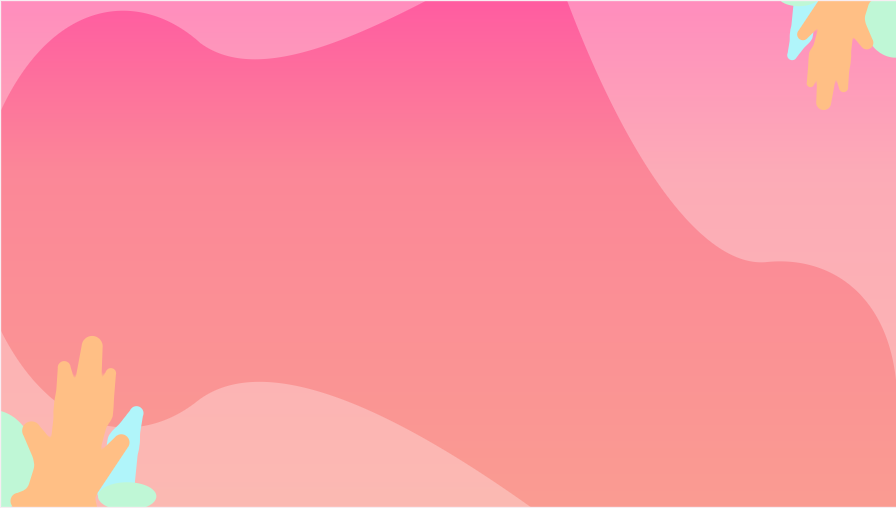
Reproduce this background procedurally as a WebGL 1 fragment shader.

```glsl
precision highp float;
// Pink-to-coral gradient with translucent waves and leafy sprigs in two corners.

uniform vec2 u_resolution;

// Layout units: the canvas spans SIZE, with y measured downward from the top.
const vec2 SIZE = vec2(768.0, 434.0);

const vec3 SKY_TOP = vec3(1.0, 0.36, 0.63);
const vec3 SKY_MID = vec3(0.985, 0.53, 0.595);
const vec3 SKY_LOW = vec3(0.98, 0.61, 0.57);
const float MID_STOP = 0.34;

const vec3 ORANGE = vec3(1.0, 0.75, 0.52);
const vec3 MINT = vec3(0.75, 0.97, 0.84);
const vec3 CYAN = vec3(0.69, 0.96, 0.98);
const vec3 BORDER = vec3(0.97, 0.93, 0.95);

const float WAVE_ALPHA = 0.3;
const float BORDER_WIDTH = 1.0;
const float LOBE_BLEND = 4.0;

// The second sprig is turned half a circle and shrunk about the leaf tip.
const vec2 LEAF_TIP = vec2(79.0, 287.0);
const vec2 TURNED_TIP = vec2(706.0, 94.0);
const float TURNED_SCALE = 0.71;

// Coverage of a shape from its signed distance; px is one pixel in layout units.
float cover(float d, float px) {
  return clamp(0.5 - d / px, 0.0, 1.0);
}

// Approximate distance below a cubic curve whose x grows along its length.
float belowCurve(vec2 p, vec2 a, vec2 b, vec2 c, vec2 d) {
  vec2 k1 = 3.0 * (b - a);
  vec2 k2 = 3.0 * (a - 2.0 * b + c);
  vec2 k3 = d - a + 3.0 * (b - c);
  float t = 0.5;
  float stepSize = 0.25;
  for (int i = 0; i < 14; i++) {
    float x = a.x + t * (k1.x + t * (k2.x + t * k3.x));
    t += x < p.x ? stepSize : -stepSize;
    stepSize *= 0.5;
  }
  vec2 point = a + t * (k1 + t * (k2 + t * k3));
  vec2 tangent = k1 + t * (2.0 * k2 + 3.0 * t * k3);
  return (p.y - point.y) * tangent.x / length(tangent);
}

// Segment whose radius runs from ra to rb.
float taper(vec2 p, vec2 a, vec2 b, float ra, float rb) {
  vec2 ab = b - a;
  float t = clamp(dot(p - a, ab) / dot(ab, ab), 0.0, 1.0);
  return length(p - a - ab * t) - mix(ra, rb, t);
}

float ellipse(vec2 p, vec2 r) {
  float k = length(p / r);
  return k * (k - 1.0) / max(length(p / (r * r)), 0.0001);
}

float blend(float a, float b) {
  float h = max(LOBE_BLEND - abs(a - b), 0.0) / LOBE_BLEND;
  return min(a, b) - h * h * LOBE_BLEND * 0.25;
}

float lobedLeaf(vec2 p) {
  float d = taper(p, vec2(79, 296), vec2(73, 350), 9.0, 13.0);
  d = blend(d, taper(p, vec2(55, 314), vec2(59, 350), 5.5, 12.0));
  d = blend(d, taper(p, vec2(95, 319), vec2(85, 352), 4.5, 12.0));
  d = blend(d, taper(p, vec2(71, 348), vec2(61, 400), 24.0, 20.0));
  d = blend(d, taper(p, vec2(27, 368), vec2(48, 402), 8.0, 14.0));
  d = blend(d, taper(p, vec2(104, 378), vec2(74, 414), 7.0, 12.0));
  d = blend(d, taper(p, vec2(53, 398), vec2(51, 440), 23.0, 34.0));
  return blend(d, taper(p, vec2(16, 428), vec2(45, 424), 7.0, 14.0));
}

vec3 paintSprig(vec3 color, vec2 p, float px) {
  float blade = blend(taper(p, vec2(117, 353), vec2(106, 378), 6.0, 13.0),
                      taper(p, vec2(106, 378), vec2(99, 418), 13.0, 16.0));
  color = mix(color, MINT, cover(ellipse(p - vec2(-8, 394), vec2(38, 44)), px));
  color = mix(color, CYAN, cover(blade, px));
  color = mix(color, ORANGE, cover(lobedLeaf(p), px));
  return mix(color, MINT, cover(ellipse(p - vec2(109, 424), vec2(25, 12)), px));
}

void main() {
  vec2 uv = gl_FragCoord.xy / u_resolution;
  vec2 p = vec2(uv.x, 1.0 - uv.y) * SIZE;
  float px = SIZE.y / u_resolution.y;

  // Vertical gradient
  float fall = 1.0 - uv.y;
  vec3 color = mix(SKY_TOP, SKY_MID, min(fall / MID_STOP, 1.0));
  color = mix(color, SKY_LOW, max((fall - MID_STOP) / (1.0 - MID_STOP), 0.0));

  // Waves: top left, bottom left, right
  float top = p.x < 172.0
    ? belowCurve(p, vec2(0, 96), vec2(45, -2), vec2(120, -10), vec2(172, 37))
    : belowCurve(p, vec2(172, 37), vec2(215, 68), vec2(285, 43), vec2(376, -5));
  float low = p.x < 170.0
    ? belowCurve(p, vec2(0, 281), vec2(45, 372), vec2(118, 384), vec2(170, 342))
    : belowCurve(p, vec2(170, 342), vec2(230, 297), vec2(345, 354), vec2(463, 439));
  float right = p.x < 656.0
    ? belowCurve(p, vec2(484, -5), vec2(535, 132), vec2(600, 228), vec2(656, 224))
    : belowCurve(p, vec2(656, 224), vec2(710, 218), vec2(760, 250), vec2(768, 325));
  float wave = max(cover(top, px), max(cover(-low, px), cover(right, px)));
  color = mix(color, vec3(1.0), WAVE_ALPHA * wave);

  // Corner sprigs
  color = paintSprig(color, p, px);
  vec2 turned = LEAF_TIP - (p - TURNED_TIP) / TURNED_SCALE;
  color = paintSprig(color, turned, px / TURNED_SCALE);

  // Thin pale border on the left, top and bottom
  float inset = min(p.x, min(p.y, SIZE.y - p.y));
  color = mix(color, BORDER, cover(inset - BORDER_WIDTH, px));
  gl_FragColor = vec4(color, 1.0);
}
```
